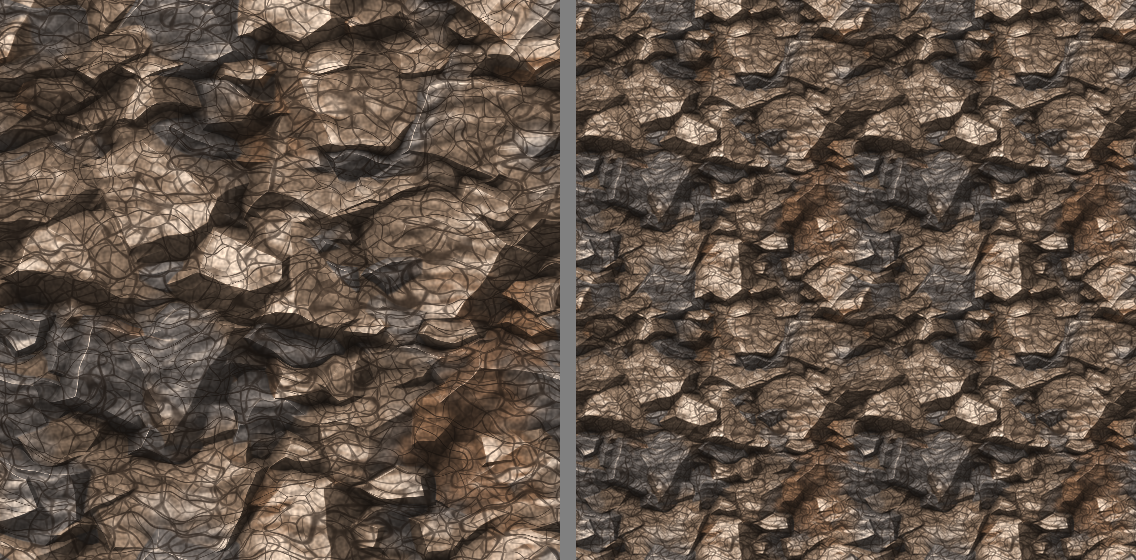
Left, the tile; right, the same tile 2 across and 2 down.
A WebGL 2 fragment shader for this texture:

```glsl
#version 300 es
precision highp float;
precision highp int;
// Weathered cliff of angular stacked blocks, laced with fine dark cracks.
// Blocks are convex solids cut by random planes and merged by a soft maximum;
// slope light, shadow and cavities shade them. All lattices wrap on the unit square.

uniform vec2 u_resolution;
out vec4 fragColor;

const vec2 BIG_GRID = vec2(4.0, 5.0);
const vec2 SMALL_GRID = vec2(9.0, 13.0);
const float SMALL_LIFT = 0.012;     // brings small blocks forward between big ones
const float EDGE_SHARPNESS = 300.0; // soft maximum between blocks
const float DEEPEST = -0.2;
const vec3 LIGHT = vec3(-0.30, 0.55, 0.78);
const float AMBIENT = 0.35;
const float SUN = 0.72;
const float CRACK_STRENGTH = 0.70;
const float GRAIN = 0.20;
const vec3 TAN_STONE = vec3(0.66, 0.55, 0.455);
const vec3 GREY_STONE = vec3(0.53, 0.50, 0.48);
const vec3 RUST_STONE = vec3(0.64, 0.45, 0.31);
const vec3 PALE_STONE = vec3(0.84, 0.77, 0.70);
const vec3 CRACK_COLOR = vec3(0.125, 0.095, 0.075);
const vec3 HAZE = vec3(0.040, 0.032, 0.027); // lifts the deepest shadows

vec3 hash(vec2 cell, float seed) {
  uvec3 v = uvec3(ivec3(vec3(cell, seed))) * 1664525u + 1013904223u;
  v.x += v.y * v.z; v.y += v.z * v.x; v.z += v.x * v.y;
  v ^= v >> 16u;
  v.x += v.y * v.z; v.y += v.z * v.x; v.z += v.x * v.y;
  return vec3(v >> 16u) / 65536.0;
}

float corner(vec2 cell, vec2 offset, vec2 period, float seed) {
  float angle = 6.2832 * hash(mod(cell, period), seed).x;
  return dot(vec2(cos(angle), sin(angle)), offset);
}

// Gradient noise, about -1 to 1, wrapping after "period" cells.
float noise(vec2 p, vec2 period, float seed) {
  vec2 x = p * period, i = floor(x), f = x - i;
  vec2 u = f * f * f * (f * (f * 6.0 - 15.0) + 10.0);
  vec2 e = vec2(1.0, 0.0);
  float low = mix(corner(i, f, period, seed), corner(i + e, f - e, period, seed), u.x);
  float high = mix(corner(i + e.yx, f - e.yx, period, seed),
                   corner(i + 1.0, f - 1.0, period, seed), u.x);
  return 1.4 * mix(low, high, u.y);
}

// Adds one layer of blocks: weight in x, weighted tints in yz.
void addBlocks(vec2 p, vec2 grid, float seed, float lift, inout vec3 sum) {
  const mat2 TURN = mat2(-0.737, 0.675, -0.675, -0.737);
  vec2 g = p * grid, base = floor(g);
  for (int y = -1; y <= 1; y++)
  for (int x = -1; x <= 1; x++) {
    vec2 cell = base + vec2(x, y), id = mod(cell, grid);
    vec3 a = hash(id, seed), b = hash(id, seed + 1.0);
    vec2 q = g - cell - 0.5 - 0.85 * (a.xy - 0.5);
    float top = 0.1 + 0.5 * a.z + dot(q, (b.xy - 0.5) * vec2(0.9, 0.9));
    float angle = 1.6 * (b.z - 0.5) - 1.57;
    vec2 dir = vec2(cos(angle), sin(angle));
    for (int k = 1; k <= 5; k++) {
      vec2 r = fract(b.xy * (3.7 * float(k)) + a.yx);
      float slope = mix(0.8, 4.5, r.x);
      top = min(top, (mix(0.36, 0.70, r.y) - dot(q, dir)) * slope);
      dir = TURN * dir;
    }
    float h = max(top / grid.x + lift, DEEPEST);
    sum += exp(EDGE_SHARPNESS * h) * vec3(1.0, a.x, b.y);
  }
}

// Height in x, block tints in yz.
vec3 blocks(vec2 p) {
  vec3 sum = vec3(0.0);
  addBlocks(p, BIG_GRID, 11.0, 0.0, sum);
  addBlocks(p, SMALL_GRID, 23.0, SMALL_LIFT, sum);
  return vec3(log(sum.x) / EDGE_SHARPNESS, sum.yz / sum.x);
}

// Horizontal ledges and roughness on the block faces.
float relief(vec2 p) {
  return 0.016 * noise(p, vec2(6, 14), 31.0) + 0.009 * noise(p, vec2(13, 32), 32.0)
       + 0.003 * noise(p, vec2(40, 66), 33.0);
}

// Dark lines between the cells of a wrapping Voronoi net.
float crackNet(vec2 p, vec2 grid, float width, float seed) {
  vec2 g = p * grid, base = floor(g);
  float near = 9.0, second = 9.0;
  for (int y = -1; y <= 1; y++)
  for (int x = -1; x <= 1; x++) {
    vec2 cell = base + vec2(x, y);
    float d = length(cell + hash(mod(cell, grid), seed).xy - g);
    second = min(second, max(near, d));
    near = min(near, d);
  }
  return 1.0 - smoothstep(width * 0.3, width * 1.7, second - near);
}

// Long curved lines along the zero level of stretched noise.
float fissures(vec2 p, vec2 period, float width, float seed) {
  return 1.0 - smoothstep(width * 0.2, width, abs(noise(p, period, seed)));
}

void main() {
  vec2 uv = gl_FragCoord.xy / u_resolution;
  vec2 bend = vec2(noise(uv, vec2(5), 1.0), noise(uv, vec2(5), 2.0));
  vec2 wobble = vec2(noise(uv, vec2(19), 3.0), noise(uv, vec2(19), 4.0));
  vec2 p = uv + 0.022 * bend + 0.006 * wobble;

  // Slope light
  vec3 block = blocks(p);
  float h = block.x, rough = relief(p);
  vec2 e = vec2(0.002, 0.0);
  vec2 slope = vec2(blocks(p + e).x + relief(p + e), blocks(p + e.yx).x + relief(p + e.yx));
  slope = (slope - h - rough) / e.x;
  float facing = max(dot(normalize(vec3(-slope, 1.0)), normalize(LIGHT)), 0.0);

  // Cast shadow, cavities and depth
  float shadow = 0.0, cavity = 0.0;
  for (int i = 1; i <= 3; i++) {
    float t = 0.016 * float(i);
    float rise = blocks(p + normalize(LIGHT.xy) * t).x - h - 0.9 * t;
    shadow = max(shadow, clamp(rise / 0.04, 0.0, 1.0));
  }
  for (int i = 0; i < 4; i++) {
    float angle = 0.6 + 1.5708 * float(i);
    float rise = blocks(p + 0.02 * vec2(cos(angle), sin(angle))).x - h;
    cavity += 0.25 * clamp(rise / 0.06, 0.0, 1.0);
  }
  float depth = mix(0.60, 1.0, smoothstep(-0.02, 0.09, h));
  float light = (AMBIENT + SUN * facing * (1.0 - 0.65 * shadow)) * (1.0 - 0.7 * cavity) * depth;

  // Stone colour
  float mottle = noise(p, vec2(13, 17), 41.0) + 0.6 * noise(p, vec2(37, 43), 42.0);
  float grey = noise(uv, vec2(4), 43.0) + 1.1 * (block.z - 0.5) + 0.2 * mottle;
  float rust = noise(uv, vec2(3, 4), 44.0) + 0.8 * (block.y - 0.5) + 0.25 * mottle;
  vec3 stone = mix(TAN_STONE, GREY_STONE, smoothstep(-0.05, 0.45, grey));
  stone = mix(stone, RUST_STONE, 0.75 * smoothstep(0.25, 0.7, rust));
  stone = mix(stone, PALE_STONE, 0.8 * smoothstep(0.8, 1.1, light + 0.15 * mottle));
  float grain = noise(uv, vec2(170), 45.0) + 0.6 * noise(uv, vec2(90), 46.0);
  vec3 color = stone * light * (1.0 + 0.16 * mottle + GRAIN * grain) + HAZE;

  // Cracks: two nets and long curved fissures, thicker in patches
  vec2 c = uv + 0.030 * bend + 0.012 * wobble;
  float patchy = smoothstep(-0.5, 0.5, noise(uv, vec2(7), 51.0));
  float coarse = crackNet(c, vec2(16, 25), mix(0.03, 0.075, patchy), 52.0);
  float fine = crackNet(c + 0.004 * wobble.yx, vec2(36, 50), 0.10, 53.0);
  float fissure = max(fissures(c, vec2(6, 17), mix(0.025, 0.06, patchy), 54.0),
                      0.8 * fissures(c, vec2(12, 15), 0.05, 55.0));
  float crack = max(max(coarse * 0.9, fine * mix(0.4, 0.7, patchy)), fissure);
  color = mix(color, CRACK_COLOR * (0.6 + 0.8 * light), CRACK_STRENGTH * crack);

  fragColor = vec4(clamp(color, 0.0, 1.0), 1.0);
}
```
